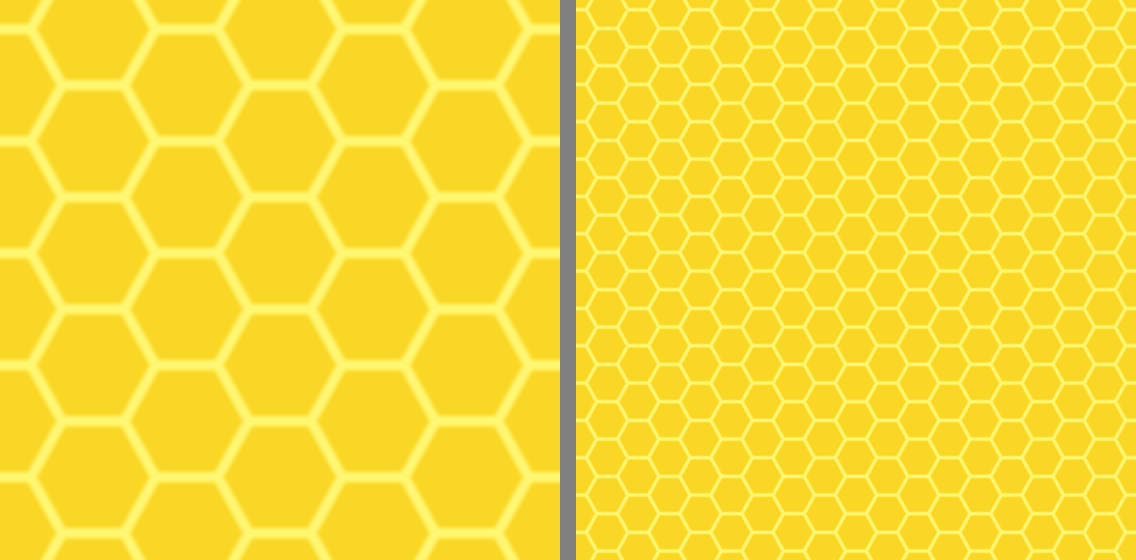
Left: one tile. Right: repeated 3 by 3.
A three.js fragment shader for this pattern:

```glsl
varying vec2 vUv;

const vec2 REPEATS = vec2(3.0, 5.0);      // whole repeats across and up
const vec2 ORIGIN = vec2(0.0, 0.048);     // centre of one hexagon
const float LINE_CORE = 0.0025;           // half width at full brightness
const float LINE_FADE = 0.016;            // half width where the glow ends
const float CORNER_ROUNDING = 0.006;
const vec3 HONEY = vec3(0.98, 0.843, 0.145);
const vec3 WAX = vec3(1.0, 0.97, 0.45);

float smoothMin(float a, float b, float k) {
  float h = max(k - abs(a - b), 0.0) / k;
  return min(a, b) - 0.25 * k * h * h;
}

// Depth inside the hexagons of one rectangular lattice, negative outside
float hexDepth(vec2 p, vec2 cell) {
  vec2 q = abs(mod(p + 0.5 * cell, cell) - 0.5 * cell);
  vec2 slantNormal = normalize(vec2(cell.y / 2.0, cell.x / 6.0));
  float flatSide = 0.5 * cell.y - q.y;
  float slantSide = dot(slantNormal, vec2(cell.x / 3.0, 0.0) - q);
  return smoothMin(flatSide, slantSide, CORNER_ROUNDING);
}

void main() {
  vec2 cell = 1.0 / REPEATS;
  vec2 p = vUv - ORIGIN;

  // Two interleaved lattices fill the plane
  float depth = max(hexDepth(p, cell), hexDepth(p - 0.5 * cell, cell));

  // Soft bright walls
  float wall = 1.0 - smoothstep(LINE_CORE, LINE_FADE, depth);
  gl_FragColor = vec4(mix(HONEY, WAX, wall), 1.0);
}
```
